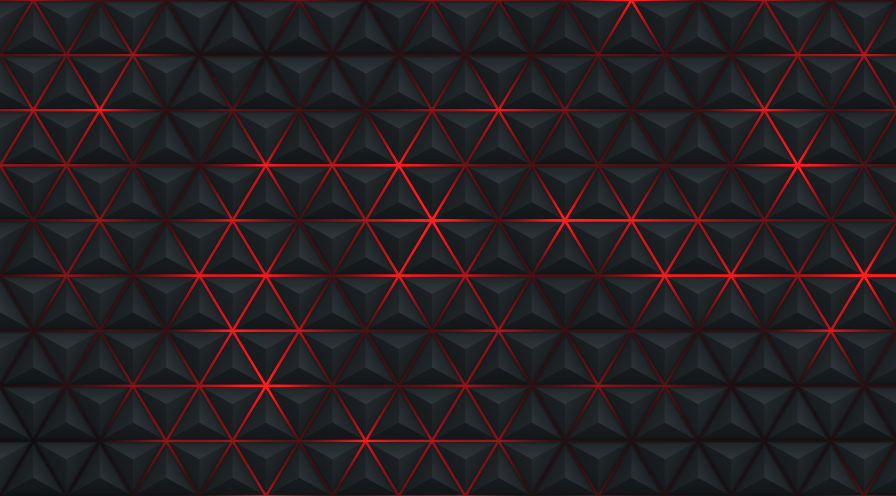
Give the GLSL for this pattern, as a Shadertoy shader.

```glsl
// Dark triangular pyramids in nine rows, with red light leaking through the seams.
// A skewed lattice gives barycentric weights per triangle: the smallest one picks
// the facet and the seam, and hashed heat at the lattice corners lights the seams.

const vec2 GRID = vec2(13.48, 9.0);            // triangle sides across, rows up
const vec3 STEEL = vec3(0.94, 1.1, 1.19);
const vec3 SEAM = vec3(0.065, 0.055, 0.065);
const vec3 EMBER = vec3(1.0, 0.11, 0.13);
const float SEAM_HALF = 0.022;                 // in row heights

float hash(vec2 p) {
    return fract(sin(dot(p, vec2(127.1, 311.7))) * 43758.5);
}

// Soft round region, 1 in its middle
float blob(vec2 p, vec2 center, vec2 radius) {
    vec2 d = (p - center) / radius;
    return exp(-dot(d, d));
}

// Broad warm and cool regions of the wall
float regionHeat(vec2 p) {
    float warm = blob(p, vec2(7.5, 5.0), vec2(5.5, 2.4))
               + blob(p, vec2(4.6, 1.6), vec2(2.0, 1.7))
               + blob(p, vec2(0.8, 8.2), vec2(1.4, 1.6))
               + blob(p, vec2(13.2, 5.0), vec2(1.6, 2.6))
               + 0.8 * blob(p, vec2(9.8, 8.8), vec2(1.2, 1.2));
    float cool = blob(p, vec2(0.3, 0.8), vec2(2.0, 1.6))
               + 0.6 * blob(p, vec2(11.5, 1.4), vec2(2.6, 1.8))
               + 0.5 * blob(p, vec2(3.2, 8.0), vec2(1.5, 1.2));
    return (0.42 + 0.85 * min(warm, 1.0)) * max(1.0 - cool, 0.03);
}

// Heat of a lattice corner: some hot spots among dim ones
float cornerHeat(vec2 corner) {
    float spot = smoothstep(0.35, 0.95, hash(corner * 2.0 + 3.0));
    return (0.2 + 0.85 * spot) * regionHeat(corner);
}

// Heat along an edge, fading away from each of its two ends
float edgeHeat(float heatA, float heatB, float weightA, float weightB) {
    float t = clamp(weightB / max(weightA + weightB, 1e-4), 0.0, 1.0);
    return heatA * pow(1.0 - t, 1.2) + heatB * pow(t, 1.2);
}

// Antialiased share of each of the three facets
vec3 facetShares(vec3 w, float pixel) {
    vec3 others = min(w.yzx, w.zxy);
    vec3 share = smoothstep(vec3(-pixel), vec3(pixel), others - w);
    return share / max(share.x + share.y + share.z, 1e-4);
}

// Facet brightness, rising from the rim to the peak
float pyramidShade(vec3 w, bool up, float pixel) {
    float rise = 3.0 * min(w.x, min(w.y, w.z));
    vec3 rim = up ? vec3(0.112, 0.104, 0.078) : vec3(0.096, 0.105, 0.128);
    vec3 peak = up ? vec3(0.185, 0.135, 0.098) : vec3(0.112, 0.142, 0.198);
    return dot(facetShares(w, pixel), mix(rim, peak, rise));
}

void mainImage(out vec4 fragColor, in vec2 fragCoord) {
    vec2 p = fragCoord / iResolution.xy * GRID;
    float pixel = GRID.y / iResolution.y;

    // Skewed cell, split into an upright and an inverted triangle
    float row = floor(p.y), f = fract(p.y);
    float offset = 0.5 * mod(row, 2.0);
    float skewed = p.x - offset - 0.5 * f;
    float a = fract(skewed);
    bool up = a + f < 1.0;

    vec2 lowLeft = vec2(floor(skewed) + offset, row);
    vec2 lowRight = lowLeft + vec2(1.0, 0.0);
    vec2 highLeft = lowLeft + vec2(0.5, 1.0);
    vec2 highRight = highLeft + vec2(1.0, 0.0);

    // Corner weights; the third corner always faces the horizontal edge
    vec3 w = up ? vec3(1.0 - a - f, a, f) : vec3(a + f - 1.0, 1.0 - a, 1.0 - f);
    vec3 heat = up
        ? vec3(cornerHeat(lowLeft), cornerHeat(lowRight), cornerHeat(highLeft))
        : vec3(cornerHeat(highRight), cornerHeat(highLeft), cornerHeat(lowRight));

    // Pyramid body with slight variation between tiles
    float tile = hash(lowLeft + (up ? 0.0 : 0.25));
    vec3 color = STEEL * pyramidShade(w, up, pixel) * mix(0.95, 1.05, tile);

    // Dark gap and the light inside it
    vec3 glow = vec3(
        edgeHeat(heat.y, heat.z, w.y, w.z) * 0.9,
        edgeHeat(heat.z, heat.x, w.z, w.x) * 0.9,
        edgeHeat(heat.x, heat.y, w.x, w.y) * 1.1);
    vec3 line = 1.0 - smoothstep(vec3(SEAM_HALF - 0.5 * pixel),
                                 vec3(SEAM_HALF + 0.5 * pixel), w);
    vec3 halo = exp(-w / 0.028) * glow;
    vec3 lit = line * glow;
    float light = clamp(max(lit.x, max(lit.y, lit.z)), 0.0, 1.0);
    float gap = max(line.x, max(line.y, line.z));
    float shadow = smoothstep(0.0, 0.08, min(w.x, min(w.y, w.z)));

    color *= mix(0.72, 1.0, shadow);
    color += EMBER * 0.15 * min(halo.x + halo.y + halo.z, 1.0);
    color = mix(color, SEAM, gap);
    color = mix(color, EMBER, light);
    fragColor = vec4(color, 1.0);
}
```
